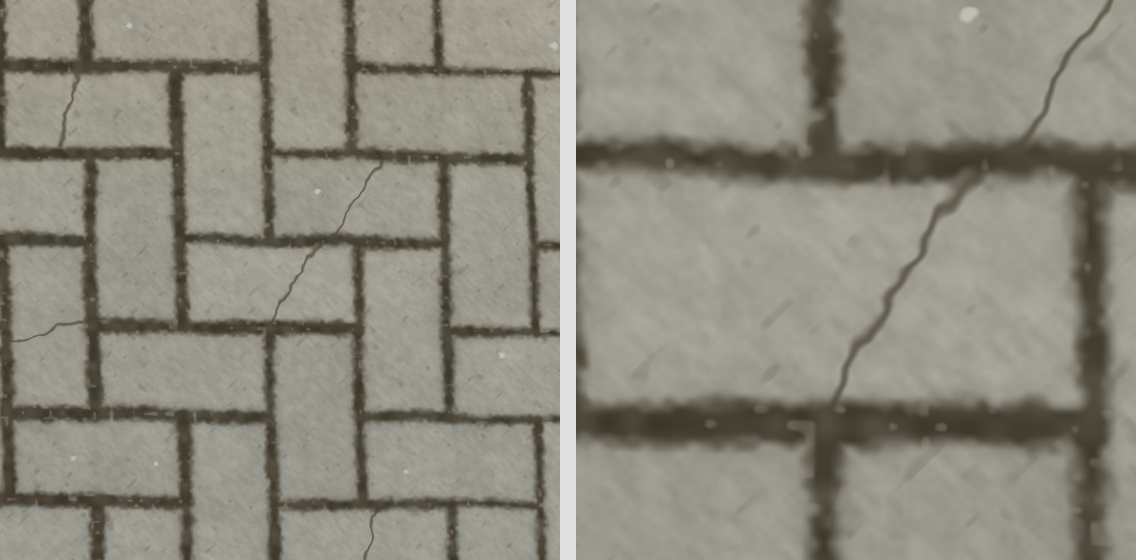
Left: the whole. Right: its middle third, enlarged.
Reproduce this texture procedurally as a Shadertoy shader.

```glsl
// Weathered concrete pavers in a herringbone bond with dark earthy joints.
// Each grid cell finds the 2x1 paver it belongs to from (column - row) mod 4;
// a rounded box distance gives the joints, and noise adds wear and cracks.

float hash(vec2 p) {
    return fract(sin(dot(p, vec2(127.1, 311.7))) * 43758.5453);
}

float noise(vec2 p) {
    vec2 i = floor(p), f = fract(p);
    f = f * f * (3.0 - 2.0 * f);
    return mix(mix(hash(i), hash(i + vec2(1, 0)), f.x),
               mix(hash(i + vec2(0, 1)), hash(i + vec2(1, 1)), f.x), f.y);
}

// Lower left corner (xy) and size (zw) of the paver covering a cell
vec4 paverAt(vec2 cell) {
    float k = mod(cell.x - cell.y + 1.0, 4.0);
    if (k < 0.5) return vec4(cell, 1, 2);
    if (k < 1.5) return vec4(cell, 2, 1);
    if (k < 2.5) return vec4(cell - vec2(1, 0), 2, 1);
    return vec4(cell - vec2(0, 1), 1, 2);
}

// Depth inside a box with rounded corners
float insideDepth(vec2 p, vec2 halfSize, float radius) {
    vec2 b = abs(p) - halfSize + radius;
    return radius - length(max(b, 0.0)) - min(max(b.x, b.y), 0.0);
}

// Rare bright chips, at most one per grid square
float chips(vec2 q) {
    vec2 id = floor(q);
    vec2 centre = 0.25 + 0.5 * vec2(hash(id + 3.1), hash(id + 8.7));
    float radius = 0.03 + 0.04 * hash(id + 5.3);
    float d = length(fract(q) - centre) + 0.03 * (noise(q * 30.0) - 0.5);
    return step(0.87, hash(id + 1.9)) * (1.0 - smoothstep(0.3 * radius, radius, d));
}

void mainImage(out vec4 fragColor, in vec2 fragCoord) {
    vec2 uv = fragCoord / iResolution.xy;

    // Slightly skewed paver grid with hand-laid unevenness
    vec2 q = vec2((uv.x - 0.0183 + 0.026 * uv.y) / 0.1582,
                  (uv.y - 0.109 + 0.012 * uv.x) / 0.155);
    vec2 wobble = vec2(noise(q * 1.3), noise(q * 1.3 + 40.0)) - 0.5;
    vec2 w = q + 0.05 * wobble;

    vec4 paver = paverAt(floor(w));
    vec2 id = paver.xy;
    vec2 p = w - id - 0.5 * paver.zw;
    p += 0.03 * (vec2(hash(id + 2.0), hash(id + 6.0)) - 0.5);

    // Joints: wider at the left, ragged along the edges
    float ragged = 0.035 * (noise(q * 9.0) - 0.5) + 0.03 * (noise(q * 22.0) - 0.5);
    float depth = insideDepth(p, 0.5 * paver.zw, 0.08) + ragged;
    float jointHalf = mix(0.082, 0.056, uv.x) + 0.025 * (noise(q * 0.9 + 17.0) - 0.5);
    float face = smoothstep(jointHalf - 0.05, jointHalf + 0.04, depth);

    // Stone: overall light, tone per paver, blotches, slanted flecks and grain
    vec3 stone = mix(vec3(0.605, 0.602, 0.565), vec3(0.627, 0.612, 0.56), uv.y);
    vec2 slant = vec2(q.x + q.y, q.y - q.x);
    float tone = 0.022 * (hash(id) - 0.5)
               + 0.035 * (noise(q * 2.5) - 0.5)
               + 0.030 * (noise(q * 9.0 + 5.0) - 0.5)
               + 0.045 * (noise(slant * vec2(18.0, 9.0)) - 0.5)
               + 0.025 * (noise(q * 38.0) - 0.5);
    stone += tone;
    stone -= 0.06 * smoothstep(0.84, 0.97, noise(slant * vec2(6.0, 10.0) + 9.0));
    stone -= 0.035 * (1.0 - smoothstep(jointHalf, jointHalf + 0.11, depth));
    stone = mix(stone, vec3(0.80, 0.79, 0.75), 0.75 * chips(q));

    // Some pavers have snapped across their long side
    vec2 axes = paver.z > paver.w ? p : p.yx;
    float slope = 1.5 * pow(2.0 * hash(id + 4.4) - 1.0, 3.0);
    float bend = 0.14 * (noise(q * 5.0 + 31.0) - 0.5) + 0.03 * (noise(q * 18.0) - 0.5);
    float crack = abs(axes.x - 0.8 * (hash(id + 7.7) - 0.5) - slope * axes.y + bend);
    crack /= sqrt(1.0 + slope * slope);
    float crackWidth = 0.018 + 0.035 * noise(q * 3.0 + 12.0);
    float cracked = step(0.83, hash(id + 9.2)) * (1.0 - smoothstep(0.0, crackWidth, crack));
    stone = mix(stone, vec3(0.33, 0.30, 0.25), 0.8 * cracked);

    // Earth in the joints, with paler grit
    vec3 earth = vec3(0.285, 0.26, 0.21) + 0.10 * (noise(q * 11.0 + 3.0) - 0.5);
    earth += 0.13 * smoothstep(0.72, 0.95, noise(q * 16.0 + 21.0));

    fragColor = vec4(mix(earth, stone, face), 1.0);
}
```
